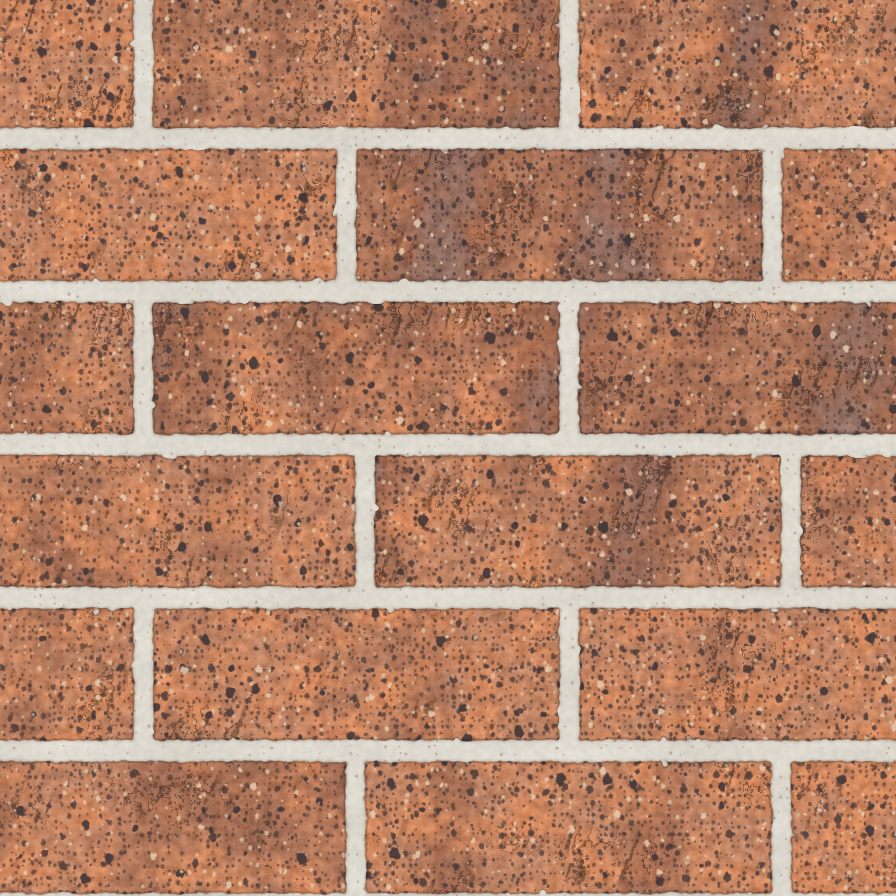
Reproduce this texture procedurally as a Shadertoy shader.

```glsl
// Running-bond wall of speckled, unevenly fired clay bricks with pale mortar.
#define PITCH vec2(0.4753, 0.1709)
#define FIRST_JOINT vec2(0.397, -0.009)
#define ODD_SHIFT -0.237
#define JOINT vec2(0.0215, 0.0235)
#define ROUGHNESS 0.0022
#define ORANGE vec3(0.84, 0.54, 0.37)
#define TAN vec3(0.75, 0.52, 0.40)
#define UMBER vec3(0.59, 0.38, 0.29)
#define PLUM vec3(0.58, 0.45, 0.41)
#define PIT vec3(0.25, 0.21, 0.22)
#define CHIP vec3(0.90, 0.80, 0.68)
#define MORTAR vec3(0.87, 0.85, 0.81)

float hash(vec2 p) {
    vec3 q = fract(p.xyx * vec3(0.1031, 0.1030, 0.0973));
    q += dot(q, q.yzx + 33.33);
    return fract((q.x + q.y) * q.z);
}

float cornerSlope(vec2 corner, vec2 offset) {
    float angle = 6.2832 * hash(corner);
    return dot(vec2(cos(angle), sin(angle)), offset);
}

// Gradient noise, roughly -0.7 to 0.7
float noise(vec2 p) {
    vec2 i = floor(p), f = p - i;
    vec2 u = f * f * f * (f * (f * 6.0 - 15.0) + 10.0);
    vec2 e = vec2(1.0, 0.0);
    return mix(mix(cornerSlope(i, f), cornerSlope(i + e, f - e), u.x),
               mix(cornerSlope(i + e.yx, f - e.yx), cornerSlope(i + 1.0, f - 1.0), u.x), u.y);
}

float fbm(vec2 p) {
    float sum = 0.0, gain = 0.6;
    for (int i = 0; i < 4; i++) {
        sum += gain * noise(p);
        p = p * 2.03 + 17.3;
        gain *= 0.55;
    }
    return sum;
}

// Coverage of irregular specks, at most one per grid cell
float specks(vec2 uv, float cells, float chance, float radius) {
    vec2 p = uv * cells + 31.7;
    vec2 id = floor(p);
    vec2 jitter = vec2(hash(id + 7.1), hash(id + 19.4)) - 0.5;
    vec2 d = fract(p) - 0.5 - 0.45 * jitter;
    float size = hash(id + 43.2);
    float r = radius * mix(0.4, 1.0, size * size);
    float dist = length(d * vec2(1.0, 0.85)) + 0.13 * noise(p * 4.0);
    float aa = cells / iResolution.y;
    return step(hash(id), chance) * (1.0 - smoothstep(r - aa, r + aa, dist));
}

vec3 brickColor(vec2 uv, vec2 id, vec2 center) {
    // Firing: one dark zone on the wall, plus chance and vertical bands
    vec2 away = (center - vec2(0.64, 0.70)) / vec2(0.36, 0.15);
    float burn = 0.42 * hash(id + 5.0) + 0.62 * exp(-dot(away, away));
    float bands = noise(vec2(uv.x * 9.0, uv.y * 2.0) + id * 17.0);
    float blotch = fbm(uv * vec2(16.0, 20.0) + id * 7.0);
    float heat = burn + 0.65 * bands + 0.35 * blotch;
    vec3 clay = mix(ORANGE, TAN, smoothstep(-0.3, 0.35, blotch + 0.4 * burn));
    clay = mix(clay, UMBER, smoothstep(0.22, 0.65, heat) * 0.8);
    clay = mix(clay, PLUM, smoothstep(0.48, 0.85, heat) * 0.85);

    // Grain and ragged vertical drag marks
    float grain = fbm(uv * 85.0 + id * 3.0);
    clay *= 1.0 + grain * vec3(0.28, 0.36, 0.42);
    float drag = abs(noise(vec2(uv.x * 48.0, uv.y * 17.0) + 0.9 * grain + id * 11.0));
    float torn = smoothstep(0.02, 0.35, noise(uv * 13.0 + id * 5.0));
    clay *= 1.0 - 0.38 * torn * (1.0 - smoothstep(0.0, 0.10, drag));

    // Pits from coarse to fine, then pale chips
    float cells = 38.0;
    for (int i = 0; i < 4; i++) {
        float layer = float(i);
        float pit = specks(uv + 0.37 * layer, cells, 0.20 + 0.09 * layer, 0.22 + 0.03 * layer);
        vec3 tone = mix(PIT, UMBER * 0.75, 0.25 * layer * hash(id + layer));
        clay = mix(clay, tone, pit * (0.9 - 0.08 * layer));
        cells *= 1.55;
    }
    clay = mix(clay, CHIP, 0.85 * specks(uv + 0.13, 62.0, 0.09, 0.23));
    return mix(clay, CHIP, 0.7 * specks(uv + 0.71, 115.0, 0.10, 0.30));
}

vec3 mortarColor(vec2 uv) {
    vec3 color = MORTAR * (1.0 + 0.07 * fbm(uv * 110.0) + 0.05 * noise(uv * vec2(7.0, 30.0)));
    return mix(color, PLUM, 0.45 * specks(uv, 125.0, 0.14, 0.22));
}

void mainImage(out vec4 fragColor, in vec2 fragCoord) {
    vec2 uv = fragCoord / iResolution.xy;
    float px = 1.0 / iResolution.y;

    // Brick layout: alternate courses shift, even ones drift a little
    float row = floor((uv.y - FIRST_JOINT.y) / PITCH.y);
    float odd = mod(row, 2.0);
    float drift = 0.012 * sin(row * 6.2832 / 6.0) * (1.0 - odd);
    vec2 start = FIRST_JOINT + vec2(odd * ODD_SHIFT + drift, 0.0);
    vec2 id = vec2(floor((uv.x - start.x) / PITCH.x), row);
    vec2 center = start + (id + 0.5) * PITCH;

    // Signed distance to the worn brick edge, with mortar crumbs over it
    vec2 q = abs(uv - center) - 0.5 * (PITCH - JOINT) + 0.003;
    float edge = length(max(q, 0.0)) + min(max(q.x, q.y), 0.0) - 0.003;
    edge += ROUGHNESS * (noise(uv * 38.0) + 0.9 * noise(uv * 120.0));
    edge += 0.007 * smoothstep(0.32, 0.6, noise(uv * 52.0 + 9.0));

    // Soft shade on both sides of the edge
    vec3 brick = brickColor(uv, id, center) * mix(0.74, 1.0, smoothstep(0.0, 0.004, -edge));
    vec3 mortar = mortarColor(uv) * mix(0.90, 1.0, smoothstep(0.0, 0.004, edge));
    fragColor = vec4(mix(brick, mortar, smoothstep(-px, px, edge)), 1.0);
}
```
